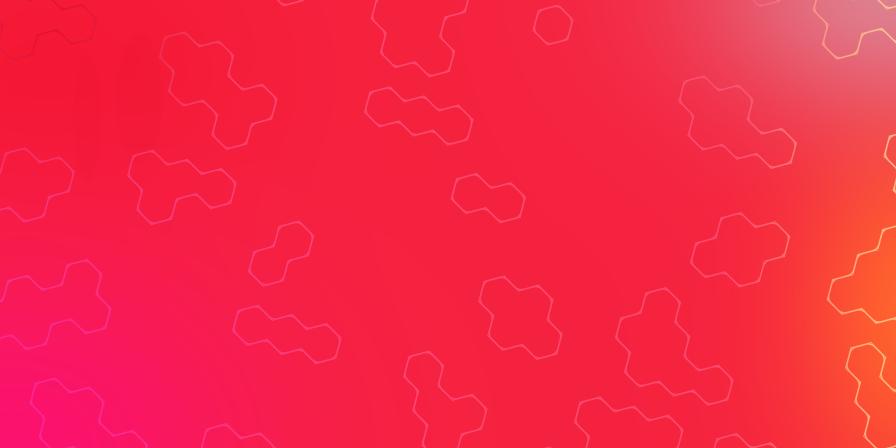
Give the GLSL for this background, as a Shadertoy shader.

```glsl
const vec3 BASE_RED   = vec3(0.962, 0.135, 0.245);
const vec3 DEEP_RED   = vec3(0.960, 0.085, 0.195);
const vec3 MAGENTA    = vec3(0.985, 0.070, 0.430);
const vec3 ORANGE     = vec3(1.000, 0.390, 0.180);
const vec3 ROSE       = vec3(0.870, 0.500, 0.560);
const vec3 STREAK_RED = vec3(0.880, 0.060, 0.180);

const vec3 LINE_PINK    = vec3(0.990, 0.330, 0.480);
const vec3 LINE_MAGENTA = vec3(0.980, 0.170, 0.620);
const vec3 LINE_CREAM   = vec3(1.000, 0.820, 0.580);
const vec3 LINE_DARK    = vec3(0.860, 0.060, 0.200);

const float SPACING      = 0.079;   // distance between hexagon centres
const float TILT         = -0.2618; // direction of the first lattice axis
const float LINE_WIDTH   = 0.0035;
const float LINE_OPACITY = 0.78;
const float ROUNDING     = 0.010;   // softness of the outline corners
const vec2  BLOCK        = vec2(5.0, 4.0); // lattice cells per cluster
const float MIN_STEPS    = 1.0;
const float MAX_STEPS    = 10.0;

const vec2 NEIGHBOURS[6] = vec2[6](
    vec2(1, 0), vec2(0, 1), vec2(-1, 1),
    vec2(-1, 0), vec2(0, -1), vec2(1, -1));

float hash(vec2 p) {
    return fract(sin(dot(p, vec2(127.1, 311.7))) * 43758.5453);
}

float glow(vec2 p, vec2 centre, vec2 radius) {
    vec2 q = (p - centre) / radius;
    return exp(-dot(q, q));
}

float smoothMin(float a, float b, float k) {
    float h = max(k - abs(a - b), 0.0) / k;
    return min(a, b) - 0.25 * h * h * k;
}

// Columns are the two lattice axes, 60 degrees apart
mat2 latticeAxes() {
    float second = TILT + radians(60.0);
    return SPACING * mat2(cos(TILT), sin(TILT), cos(second), sin(second));
}

// Nearest lattice cell, by rounding in cube coordinates
vec2 nearestCell(vec2 axial) {
    vec3 cube = vec3(axial, -axial.x - axial.y);
    vec3 cell = floor(cube + 0.5);
    vec3 miss = abs(cell - cube);
    if (miss.x > miss.y && miss.x > miss.z) cell.x = -cell.y - cell.z;
    else if (miss.y > miss.z) cell.y = -cell.x - cell.z;
    return cell.xy;
}

// Each block holds one cluster, grown by a random walk that keeps a free margin
bool occupied(vec2 cell) {
    cell.x += floor(hash(vec2(floor(cell.y / BLOCK.y), 3.0)) * BLOCK.x);
    vec2 block = floor(cell / BLOCK);
    vec2 local = cell - block * BLOCK;
    vec2 room = BLOCK - 2.0;
    vec2 head = floor(vec2(hash(block + 0.3), hash(block + 0.7)) * (room + 1.0));
    float steps = mix(MIN_STEPS, MAX_STEPS, hash(block + 1.9));
    for (float i = 0.0; i < MAX_STEPS; i++) {
        if (head == local) return true;
        if (i >= steps) break;
        int turn = int(6.0 * hash(block + 0.137 * i + 5.2));
        head = clamp(head + NEIGHBOURS[turn], vec2(0.0), room);
    }
    return false;
}

// Distance to the rounded outline around the clusters
float outlineDistance(vec2 p) {
    mat2 axes = latticeAxes();
    vec2 cell = nearestCell(inverse(axes) * p);
    vec2 offset = p - axes * cell;
    bool inside = occupied(cell);
    float dist = 1.0;
    for (int i = 0; i < 6; i++) {
        if (occupied(cell + NEIGHBOURS[i]) != inside) {
            vec2 normal = axes * NEIGHBOURS[i] / SPACING;
            dist = smoothMin(dist, 0.5 * SPACING - dot(offset, normal), ROUNDING);
        }
    }
    return abs(dist);
}

vec3 background(vec2 p, float right) {
    vec3 color = mix(BASE_RED, DEEP_RED, 0.8 * glow(p, vec2(0.1, 0.85), vec2(0.5, 0.35)));
    color = mix(color, MAGENTA, glow(p, vec2(0.03, 0.0), vec2(0.55, 0.42)));
    color = mix(color, ORANGE, glow(p, vec2(right + 0.04, 0.3), vec2(0.25, 0.42)));
    color = mix(color, ROSE, glow(p, vec2(right, 1.02), vec2(0.42, 0.28)));
    // Faint upright streaks
    for (float i = 0.0; i < 2.0; i++) {
        vec2 q = (p - vec2(0.195 + 0.115 * i, 0.74 + 0.04 * i)) / vec2(0.032 + 0.024 * i, 0.15);
        color = mix(color, STREAK_RED, 0.13 * (1.0 - smoothstep(0.85, 1.05, length(q))));
    }
    return color;
}

vec3 lineColor(vec2 p, float right) {
    vec3 color = mix(LINE_PINK, LINE_MAGENTA, glow(p, vec2(0.0, 0.1), vec2(0.65, 0.55)));
    color = mix(color, LINE_DARK, glow(p, vec2(0.1, 0.95), vec2(0.3, 0.25)));
    return mix(color, LINE_CREAM, smoothstep(right - 0.4, right, p.x));
}

void mainImage(out vec4 fragColor, in vec2 fragCoord) {
    vec2 p = fragCoord / iResolution.y;
    float right = iResolution.x / iResolution.y;
    float pixel = 1.0 / iResolution.y;
    float line = clamp((0.5 * LINE_WIDTH - outlineDistance(p)) / pixel + 0.5, 0.0, 1.0);
    vec3 color = mix(background(p, right), lineColor(p, right), LINE_OPACITY * line);
    fragColor = vec4(color, 1.0);
}
```
